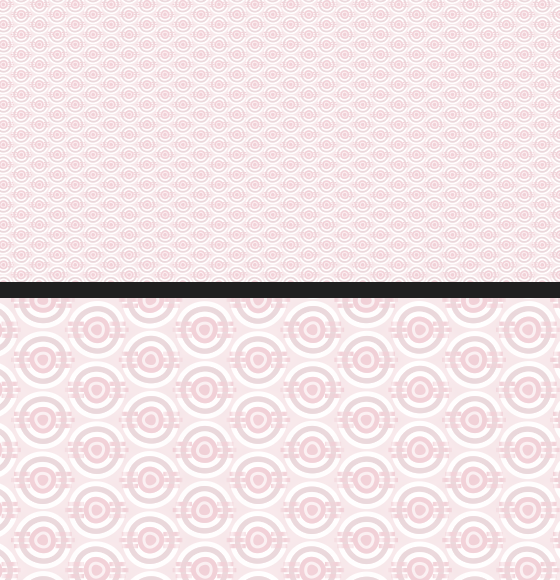
Top, the full canvas; bottom, a detail of the centre.
Give the GLSL for this pattern, as a Shadertoy shader.

```glsl
// Pale pink concentric targets on a staggered lattice, each crossed by a dashed band.

float hash(vec2 p) {
    return fract(sin(dot(p, vec2(127.1, 311.7))) * 4375.85);
}

// Coverage of the region where d < 0, with an edge one pixel wide
float fill(float d, float pixel) {
    return clamp(0.5 - d / pixel, 0.0, 1.0);
}

float ring(float r, float inner, float outer, float pixel) {
    return fill(r - outer, pixel) - fill(r - inner, pixel);
}

void mainImage(out vec4 fragColor, in vec2 fragCoord) {
    const vec3 blush = vec3(0.97, 0.91, 0.92);
    const vec3 white = vec3(1.0, 0.995, 0.995);
    const vec3 dusty = vec3(0.92, 0.848, 0.862);
    const vec3 rose  = vec3(0.947, 0.82, 0.846);

    // Just over fourteen repeats down; one unit is the vertical pitch
    float pixel = 14.08 / iResolution.y;
    vec2 p = fragCoord * pixel - vec2(14.518, 6.858);

    // Nearest centre of two interleaved rectangular lattices
    vec2 pitch = vec2(1.794, 1.0);
    vec2 centreA = round(p / pitch) * pitch;
    vec2 centreB = (floor(p / pitch) + 0.5) * pitch;
    vec2 a = p - centreA, b = p - centreB;
    bool nearA = dot(a, a) < dot(b, b);
    vec2 q = nearA ? a : b;
    float seed = hash(round((nearA ? centreA : centreB) / pitch * 2.0));

    // Slightly hand-drawn radius
    float r = length(q) + 0.005 * sin(3.0 * atan(q.y, q.x) + 6.28 * seed);

    // Concentric rings
    vec3 colour = blush;
    colour = mix(colour, white, ring(r, 0.395, 0.48, pixel));
    colour = mix(colour, dusty, ring(r, 0.305, 0.395, pixel));
    colour = mix(colour, white, ring(r, 0.22, 0.305, pixel));
    colour = mix(colour, rose, fill(r - 0.22, pixel));
    colour = mix(colour, white, 0.7 * ring(r, 0.09, 0.14, pixel));

    // Three broken stripes on either side of the centre
    float row = clamp(round(q.y / 0.1), -1.0, 1.0);
    float stripe = fill(abs(q.y - 0.1 * row) - 0.036, pixel);
    float dashes = 0.72 + 0.28 * sin(q.x * 34.0 + row * 2.1 + seed * 6.28);
    float sides = ring(abs(q.x), 0.21, 0.53 - 0.05 * abs(row), pixel);
    colour = mix(colour, rose, stripe * dashes * sides);

    // Faint print mottling from layered sines
    float mottle = sin(p.x * 9.1 + 2.0 * sin(p.y * 5.3)) * sin(p.y * 11.7 + sin(p.x * 7.9));
    colour += 0.004 * mottle + 0.003 * (seed - 0.5);

    fragColor = vec4(colour, 1.0);
}
```
